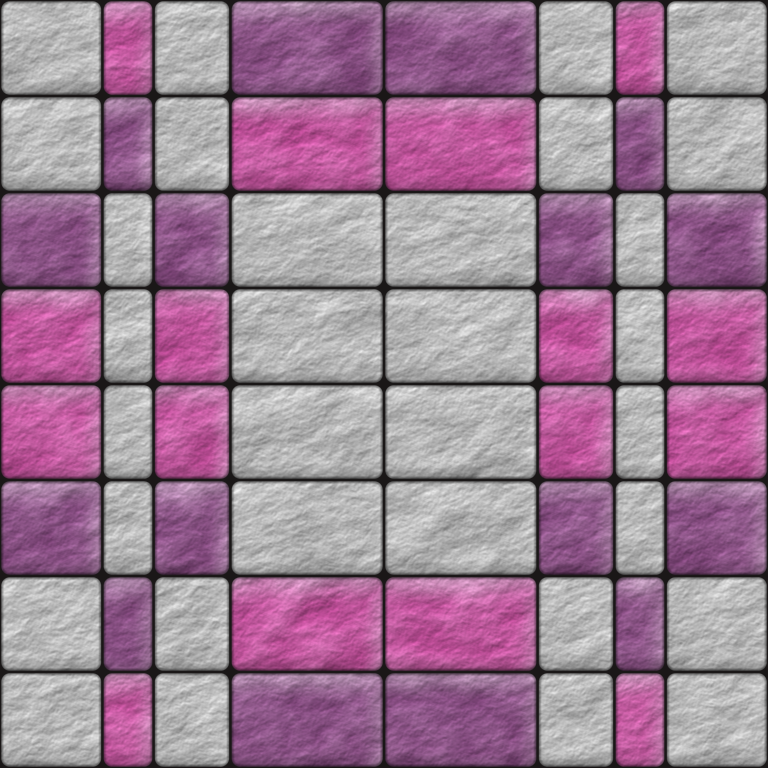
Reproduce this pattern procedurally as a Shadertoy shader.

```glsl
// Split-face stone blocks in a mirrored plaid of grey, pink and purple.
// Rounded-box distances cut the joints; embossed gradient noise, shifted
// for each block, gives the rough relief and the uneven dye.

const float ROWS = 8.0;
const float COLUMN_UNITS = 30.0;
const float JOINT_HALF = 0.0017;
const float CORNER_RADIUS = 0.011;

const vec3 GREY = vec3(0.71, 0.71, 0.71);
const vec3 PINK = vec3(0.74, 0.30, 0.59);
const vec3 PURPLE = vec3(0.51, 0.28, 0.49);
const vec3 PALE = vec3(0.77, 0.69, 0.76);
const vec3 GROUT = vec3(0.10, 0.09, 0.09);

struct Block {
    vec2 id;        // signed column and row
    vec2 local;     // position from the block centre
    vec2 halfSize;
    float column;   // counted outwards from the centre
    float row;
};

vec2 hash2(vec2 p) {
    vec3 q = fract(p.xyx * vec3(0.1031, 0.1030, 0.0973));
    q += dot(q, q.yzx + 33.33);
    return fract((q.xx + q.yz) * q.zy) * 2.0 - 1.0;
}

float gradientNoise(vec2 p) {
    vec2 i = floor(p), f = fract(p);
    vec2 u = f * f * f * (f * (f * 6.0 - 15.0) + 10.0);
    vec2 e = vec2(1.0, 0.0);
    float a = dot(hash2(i), f);
    float b = dot(hash2(i + e.xy), f - e.xy);
    float c = dot(hash2(i + e.yx), f - e.yx);
    float d = dot(hash2(i + e.xx), f - e.xx);
    return mix(mix(a, b, u.x), mix(c, d, u.x), u.y);
}

// Layered height with streaks that rise gently to the right
float stoneHeight(vec2 p, vec2 seed) {
    vec2 q = vec2(p.x + 0.45 * p.y, p.y - 0.4 * p.x) * vec2(13.0, 22.0) + seed;
    float height = 0.0, amplitude = 1.0;
    for (int i = 0; i < 5; i++) {
        height += amplitude * gradientNoise(q);
        q = q * 2.03 + 17.3;
        amplitude *= 0.62;
    }
    return height;
}

float roundedBox(vec2 p, vec2 halfSize, float radius) {
    vec2 q = abs(p) - halfSize + radius;
    return length(max(q, 0.0)) + min(max(q.x, q.y), 0.0) - radius;
}

// Column widths 6, 3, 2, 4 from the centre, mirrored left and right
Block findBlock(vec2 uv) {
    float edges[5] = float[5](0.0, 6.0, 9.0, 11.0, 15.0);
    float side = uv.x < 0.5 ? -1.0 : 1.0;
    float across = abs(uv.x - 0.5) * COLUMN_UNITS;
    int c = int(step(edges[1], across) + step(edges[2], across) + step(edges[3], across));
    float middle = 0.5 * (edges[c] + edges[c + 1]);
    float width = (edges[c + 1] - edges[c]) / COLUMN_UNITS;

    Block b;
    b.column = float(c);
    b.row = min(floor(abs(uv.y - 0.5) * ROWS), 3.0);
    b.id = vec2(side * (b.column + 1.0), floor(uv.y * ROWS));
    b.local = vec2(side * (across - middle) / COLUMN_UNITS, (fract(uv.y * ROWS) - 0.5) / ROWS);
    b.halfSize = 0.5 * vec2(width, 1.0 / ROWS);
    return b;
}

// Grey alternates with dye; the dye alternates by row
vec3 blockColour(float column, float row) {
    bool oddColumn = mod(column, 2.0) > 0.5;
    if (oddColumn != (row < 1.5)) return GREY;
    float swapDye = column == 2.0 ? 1.0 : 0.0;
    return mod(row + swapDye, 2.0) < 0.5 ? PINK : PURPLE;
}

vec3 stoneSurface(Block b, float depth) {
    vec2 seed = hash2(b.id + 7.0) * 60.0;
    float height = stoneHeight(b.local, seed);
    float relief = height - stoneHeight(b.local + vec2(-0.0012, 0.0028), seed);

    // Dye fades towards the top and right, and in raised patches
    vec2 toEdge = b.halfSize - b.local;
    float topFade = 1.0 - smoothstep(0.0, 0.042, toEdge.y);
    float rightFade = 1.0 - smoothstep(0.0, 0.032, toEdge.x);
    float fade = max(topFade, 0.7 * rightFade);
    float paleness = clamp(0.10 + 0.48 * fade + 0.22 * height, 0.0, 0.75);
    vec3 colour = mix(blockColour(b.column, b.row), PALE, paleness);
    colour = b.column >= 0.0 && blockColour(b.column, b.row) == GREY ? GREY * (1.0 + 0.06 * fade) : colour;

    // Relief, shaded foot and worn rim
    float foot = smoothstep(0.0, 0.026, b.local.y + b.halfSize.y);
    float rim = smoothstep(0.0, 0.0045, depth);
    float light = 1.0 + 0.62 * relief + 0.13 * height;
    return colour * light * mix(0.80, 1.0, foot) * mix(0.60, 1.0, rim);
}

void mainImage(out vec4 fragColor, in vec2 fragCoord) {
    vec2 uv = fract(fragCoord / iResolution.y);
    float pixel = 1.0 / iResolution.y;
    Block b = findBlock(uv);
    float d = roundedBox(b.local, b.halfSize - JOINT_HALF, CORNER_RADIUS);
    float cover = 1.0 - smoothstep(-0.75 * pixel, 0.75 * pixel, d);
    vec3 colour = mix(GROUT, stoneSurface(b, -d), cover);
    fragColor = vec4(clamp(colour, 0.0, 1.0), 1.0);
}
```
